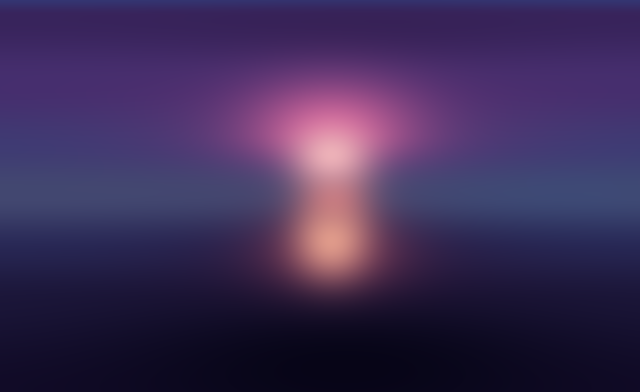
Write a Shadertoy shader that draws this background.

```glsl
// Elliptical falloff with separate radii above and below its centre
float glow(vec2 p, vec2 centre, float width, float above, float below) {
    vec2 d = p - centre;
    d /= vec2(width, d.y > 0.0 ? above : below);
    return exp(-dot(d, d));
}

// Dusk gradient from the dark ground to the blue upper rim
vec3 duskGradient(float y) {
    vec3 c = mix(vec3(0.07, 0.045, 0.16), vec3(0.11, 0.09, 0.23), smoothstep(0.0, 0.27, y));
    c = mix(c, vec3(0.16, 0.16, 0.34), smoothstep(0.23, 0.40, y));
    c = mix(c, vec3(0.26, 0.28, 0.44), smoothstep(0.36, 0.50, y));
    c = mix(c, vec3(0.24, 0.23, 0.45), smoothstep(0.51, 0.64, y));
    c = mix(c, vec3(0.27, 0.18, 0.43), smoothstep(0.62, 0.78, y));
    c = mix(c, vec3(0.22, 0.14, 0.36), smoothstep(0.80, 0.95, y));
    return mix(c, vec3(0.20, 0.22, 0.46), smoothstep(0.96, 1.01, y));
}

void mainImage(out vec4 fragColor, in vec2 fragCoord) {
    vec2 p = fragCoord / iResolution.xy;
    vec3 color = duskGradient(p.y);

    // Cooler haze on the right, dark pools above and below the lights
    color += vec3(-0.02, 0.01, 0.02) * glow(p, vec2(0.88, 0.50), 0.25, 0.10, 0.10);
    color = mix(color, vec3(0.20, 0.12, 0.32), 0.6 * glow(p, vec2(0.56, 0.93), 0.28, 0.06, 0.10));
    color = mix(color, vec3(0.17, 0.09, 0.24), 0.7 * glow(p, vec2(0.53, 0.32), 0.26, 0.11, 0.12));
    color = mix(color, vec3(0.02, 0.015, 0.08), 0.9 * glow(p, vec2(0.54, 0.07), 0.36, 0.17, 0.20));

    // Upper light: wide magenta band and pink halo
    color = mix(color, vec3(0.43, 0.20, 0.46), 0.6 * glow(p, vec2(0.52, 0.66), 0.30, 0.15, 0.09));
    color = mix(color, vec3(0.84, 0.40, 0.61), 0.95 * glow(p, vec2(0.518, 0.665), 0.130, 0.125, 0.085));

    // Lower light: red halo
    color = mix(color, vec3(0.55, 0.25, 0.35), 0.75 * glow(p, vec2(0.52, 0.36), 0.115, 0.11, 0.10));

    // Rosy neck between the lights, then the two bright cores
    color = mix(color, vec3(0.76, 0.43, 0.47), 0.9 * glow(p, vec2(0.522, 0.49), 0.057, 0.10, 0.10));
    color = mix(color, vec3(0.94, 0.71, 0.73), 0.95 * glow(p, vec2(0.518, 0.605), 0.060, 0.075, 0.080));
    color = mix(color, vec3(0.89, 0.62, 0.55), 0.95 * glow(p, vec2(0.518, 0.385), 0.055, 0.085, 0.090));

    fragColor = vec4(color, 1.0);
}
```
